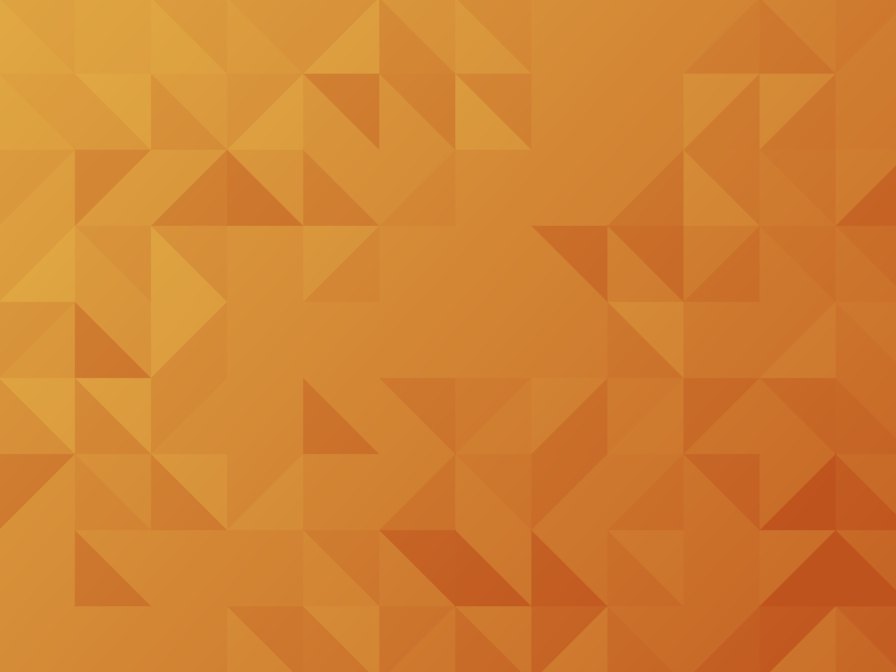
Write a Shadertoy shader that draws this background.

```glsl
const float CELL_SIZE = 0.1132;               // fraction of canvas height
const vec2 GRID_OFFSET = vec2(0.0017, 0.0035);
const vec3 GOLD = vec3(0.88, 0.66, 0.265);
const vec3 RUST = vec3(0.77, 0.38, 0.14);

float hash(vec2 cell, float seed) {
    return fract(sin(dot(cell, vec2(127.1, 311.7)) + seed * 74.7) * 4375.85);
}

// Coverage of a half-square whose right angle sits at the given unit corner
float triangleCoverage(vec2 p, vec2 corner, float pixel) {
    vec2 q = mix(p, 1.0 - p, corner);
    float dist = max(max(-q.x, -q.y), (q.x + q.y - 1.0) * 0.7071);
    return clamp(0.5 - dist / pixel, 0.0, 1.0);
}

// Triangles thin out along a gently wavering diagonal band
float triangleDensity(vec2 cell) {
    float across = dot(cell + 0.5, vec2(0.78, 0.625)) - 6.7;
    across += 0.25 * sin(cell.y * 1.7) + 0.15 * sin(cell.x * 2.9);
    return mix(0.15, 0.85, smoothstep(0.4, 1.6, abs(across)));
}

// Tone shift of one cell: a shaded half and sometimes a lit opposite half
float cellTone(vec2 p, vec2 cell, float pixel) {
    float density = triangleDensity(cell);
    float side = step(0.5, hash(cell, 1.0));
    float rise = step(0.6, hash(cell, 2.0));
    vec2 corner = vec2(side, mix(1.0 - side, side, rise));

    float shade = 0.07 + 0.35 * pow(hash(cell, 3.0), 3.0);
    float light = 0.04 + 0.14 * hash(cell, 4.0);
    shade *= step(hash(cell, 5.0), density);
    light *= step(hash(cell, 6.0), density * 0.45);

    return shade * triangleCoverage(p, corner, pixel)
         - light * triangleCoverage(p, 1.0 - corner, pixel);
}

void mainImage(out vec4 fragColor, in vec2 fragCoord) {
    vec2 uv = fragCoord / iResolution.xy;
    vec2 fromTop = vec2(fragCoord.x, iResolution.y - fragCoord.y) / iResolution.y;
    vec2 grid = (fromTop + GRID_OFFSET) / CELL_SIZE;
    float pixel = 1.3 / (iResolution.y * CELL_SIZE);

    // Diagonal base gradient
    float tone = 0.6 * uv.x + 0.4 * (1.0 - uv.y);

    // Four nearest cells, so shared edges blend smoothly
    vec2 firstCell = floor(grid - 0.5);
    for (int j = 0; j < 2; j++) {
        for (int i = 0; i < 2; i++) {
            vec2 cell = firstCell + vec2(i, j);
            tone += cellTone(grid - cell, cell, pixel);
        }
    }

    fragColor = vec4(mix(GOLD, RUST, clamp(tone, -0.1, 1.2)), 1.0);
}
```
